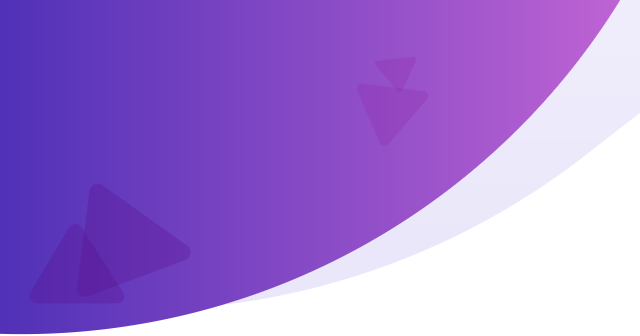
Reproduce this background procedurally as a WebGL 1 fragment shader.

```glsl
precision highp float;
// A violet-to-orchid disc sweeps over a pale lavender band on white.
// Both edges are circle arcs; the band straightens along its tangent at the right.
// Four translucent rounded triangles tint the disc. Unit: canvas height.

uniform vec2 u_resolution;

// Antialiased coverage of a signed distance, one pixel wide
float coverage(float dist) {
  return clamp(0.5 - dist * u_resolution.y, 0.0, 1.0);
}

float segmentDistance(vec2 p, vec2 a, vec2 b) {
  vec2 edge = b - a;
  float t = clamp(dot(p - a, edge) / dot(edge, edge), 0.0, 1.0);
  return length(p - a - edge * t);
}

// Positive when p lies to the right of the line from a to b
float rightSide(vec2 p, vec2 a, vec2 b) {
  return (p.x - a.x) * (b.y - a.y) - (p.y - a.y) * (b.x - a.x);
}

// Triangle with clockwise corners, grown outward by a rounding radius
float roundedTriangle(vec2 p, vec2 a, vec2 b, vec2 c, float radius) {
  float rim = min(segmentDistance(p, a, b),
              min(segmentDistance(p, b, c), segmentDistance(p, c, a)));
  float inner = min(rightSide(p, a, b),
                min(rightSide(p, b, c), rightSide(p, c, a)));
  return (inner > 0.0 ? -rim : rim) - radius;
}

// Arc that continues as a straight tangent past the contact direction
float bandDistance(vec2 p) {
  vec2 q = p - vec2(0.398, 2.265);
  vec2 contact = normalize(vec2(0.614, -0.789));
  bool pastContact = contact.x * q.y - contact.y * q.x > 0.0;
  return (pastContact ? dot(q, contact) : length(q)) - 2.1886;
}

void main() {
  vec2 p = gl_FragCoord.xy / u_resolution.y;

  // Lavender band over white
  vec3 lavender = mix(vec3(0.918, 0.906, 0.98), vec3(0.937, 0.93, 0.985),
                      smoothstep(0.2, 1.0, p.y));
  vec3 color = mix(vec3(1.0), lavender, coverage(bandDistance(p)));

  // Disc with a horizontal gradient
  vec3 disc = mix(vec3(0.314, 0.192, 0.718), vec3(0.745, 0.388, 0.83),
                  clamp(p.x / 1.846, 0.0, 1.0));

  // Large pair, lower left
  vec3 indigo = vec3(0.35, 0.05, 0.55);
  disc = mix(disc, indigo, 0.3 * coverage(roundedTriangle(p,
    vec2(0.291, 0.428), vec2(0.542, 0.249), vec2(0.254, 0.142), 0.025)));
  disc = mix(disc, indigo, 0.3 * coverage(roundedTriangle(p,
    vec2(0.224, 0.311), vec2(0.348, 0.119), vec2(0.109, 0.119), 0.022)));

  // Small pair, upper right
  vec3 plum = vec3(0.56, 0.15, 0.65);
  disc = mix(disc, plum, 0.27 * coverage(roundedTriangle(p,
    vec2(1.077, 0.736), vec2(1.259, 0.714), vec2(1.144, 0.58), 0.015)));
  disc = mix(disc, plum, 0.27 * coverage(roundedTriangle(p,
    vec2(1.124, 0.811), vec2(1.231, 0.823), vec2(1.189, 0.734), 0.008)));

  float discDistance = length(p - vec2(0.064, 2.099)) - 2.0935;
  color = mix(color, disc, coverage(discDistance));
  gl_FragColor = vec4(color, 1.0);
}
```
